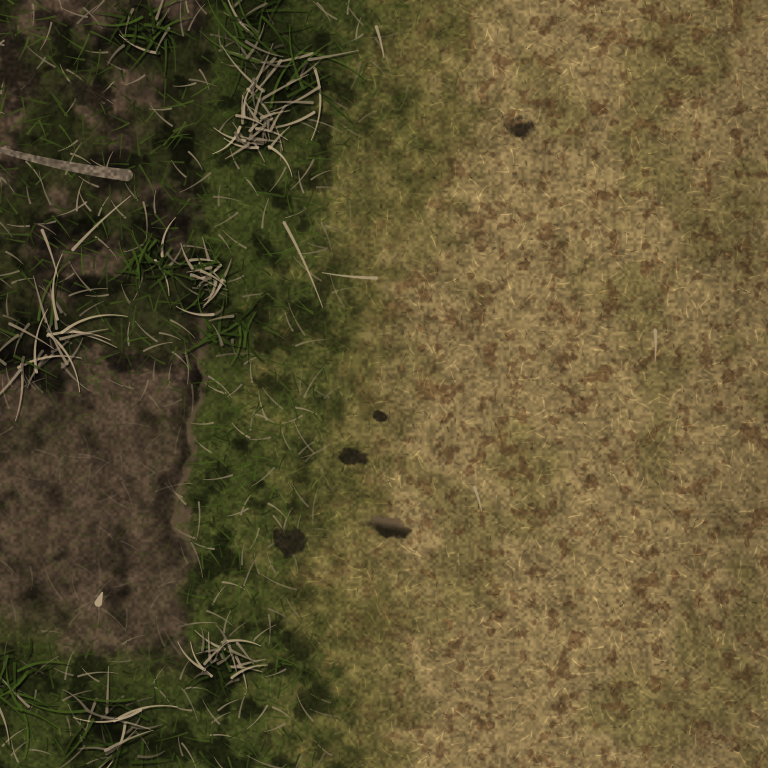
Reproduce this texture procedurally as a WebGL 2 fragment shader.

```glsl
#version 300 es
precision highp float;
// Overhead view of a dry lawn fading through green grass into dark, weedy soil.
#define STRAW vec3(.53, .45, .295)
#define OLIVE vec3(.385, .35, .19)
#define GREEN vec3(.235, .255, .115)
#define SOIL vec3(.32, .26, .2)
#define SHADE vec3(.1, .085, .06)
#define PALE vec3(.68, .6, .48)
#define LEAF vec3(.25, .32, .11)
#define TUFT_BLADES 30
uniform vec2 u_resolution;
out vec4 fragColor;

// Tufts: centre, radius, dryness
const vec4 tufts[11] = vec4[](
  vec4(.33, .97, .09, .2), vec4(.37, .9, .11, .6), vec4(.33, .83, .055, .95),
  vec4(.05, .56, .1, .75), vec4(.2, .66, .06, .15), vec4(.27, .64, .05, .7),
  vec4(.3, .57, .06, .25), vec4(.19, .96, .07, .15), vec4(.01, .11, .08, .1),
  vec4(.15, .05, .1, .45), vec4(.285, .14, .06, .8));
// Single straws: root and tip
const vec4 straws[7] = vec4[](
  vec4(.37, .71, .42, .6), vec4(.49, .638, .42, .645), vec4(.49, .965, .5, .925),
  vec4(.095, .675, .17, .745), vec4(.853, .57, .853, .53),
  vec4(.618, .365, .627, .335), vec4(.055, .7, .075, .64));
// Clods: centre and half sizes
const vec4 clods[7] = vec4[](
  vec4(.505, .313, .027, .013), vec4(.38, .294, .023, .018), vec4(.675, .834, .02, .015),
  vec4(.495, .459, .013, .007), vec4(.455, .404, .022, .01),
  vec4(.025, .905, .032, .022), vec4(.115, .877, .03, .015));

float hash(vec2 p) { return fract(sin(dot(p, vec2(127.1, 311.7))) * 43758.5); }

float noise(vec2 p) {
  vec2 i = floor(p), f = fract(p);
  f *= f * (3. - 2. * f);
  return mix(mix(hash(i), hash(i + vec2(1, 0)), f.x),
             mix(hash(i + vec2(0, 1)), hash(i + 1.), f.x), f.y);
}

float fbm(vec2 p) {
  float sum = 0., amp = .533;
  for (int i = 0; i < 4; i++, amp *= .5) {
    sum += amp * noise(p);
    p = mat2(1.6, 1.2, -1.2, 1.6) * p + 7.3;
  }
  return sum;
}

// Coverage of a tapered, bowed blade
float blade(vec2 p, vec2 root, vec2 tip, float width, float bow) {
  vec2 d = tip - root, q = p - root;
  float t = clamp(dot(q, d) / dot(d, d), 0., 1.);
  q -= d * t + vec2(-d.y, d.x) * bow * t * (1. - t);
  float r = width * (1. - .75 * t), aa = .75 / u_resolution.y;
  return 1. - smoothstep(r - aa, r + aa, length(q));
}

// One random blade per cell: coverage and tone
vec2 scatterBlades(vec2 p, float cells, float size, float width, float seed) {
  vec2 result = vec2(0);
  for (int k = 0; k < 9; k++) {
    vec2 id = floor(p * cells) + vec2(k % 3 - 1, k / 3 - 1), key = id + seed;
    vec2 mid = (id + vec2(hash(key), hash(key + 31.7))) / cells;
    float a = 6.283 * hash(key + 57.1), tone = hash(key + 83.9);
    vec2 arm = size * (.18 + .32 * tone) * vec2(cos(a), sin(a));
    float c = blade(p, mid - arm, mid + arm, width, .5 * tone - .25);
    if (c > result.x) result = vec2(c, tone);
  }
  return result;
}

vec3 drawTufts(vec3 col, vec2 p) {
  for (int i = 0; i < tufts.length(); i++) {
    vec4 t = tufts[i];
    float dist = length(p - t.xy) / t.z;
    if (dist > 1.6) continue;
    col *= 1. - .5 * exp(-3. * dist * dist);
    for (int j = 0; j < TUFT_BLADES; j++) {
      vec2 key = vec2(j, i) * vec2(1.7, 9.3);
      float a = 6.283 * hash(key), h = hash(key + 4.1);
      vec2 root = t.xy + t.z * .9 * (vec2(hash(key + 2.2), hash(key + 6.6)) - .5);
      vec2 tip = root + t.z * (.3 + .6 * h) * vec2(cos(a), sin(a));
      vec3 tint = (hash(key + 8.3) < t.w ? PALE : LEAF) * (.5 + .6 * h);
      col *= 1. - .4 * blade(p + vec2(-.002, .003), root, tip, .002, h - .5);
      col = mix(col, tint, .85 * blade(p, root, tip, .0021, h - .5));
    }
  }
  return col;
}

void main() {
  vec2 p = gl_FragCoord.xy / u_resolution;
  float broad = fbm(p * 7.) - .5, mottle = fbm(p * 48.), fleck = fbm(p * 75. + 19.);
  float grain = noise(p * 260.), rise = smoothstep(.5, 1., p.y);
  // Lawn: green to straw
  float dry = smoothstep(.27, .65, p.x - .07 * rise + .2 * broad + .14 * (mottle - .5));
  vec3 col = mix(mix(GREEN, OLIVE, smoothstep(0., .5, dry)), STRAW, smoothstep(.4, 1., dry));
  col = mix(col, OLIVE, .5 * dry * smoothstep(.48, .68, fbm(p * 13. + 4.)));
  col = mix(col, vec3(.34, .24, .15), .6 * dry * smoothstep(.56, .72, fleck));
  col *= (.6 + .4 * mottle + .4 * grain) * (1. - .1 * smoothstep(.8, 1., p.x));
  vec2 fine = scatterBlades(p, 85., .016, .0012, 3.);
  col *= 1. + fine.x * mix(-.28, .3, fine.y);
  // Soil with weeds in its upper half
  float side = p.x - .232 - .04 * smoothstep(.35, .8, p.y) - .09 * broad + .03 * (mottle - .5);
  float soilMask = smoothstep(-.018, .012, -side) * smoothstep(.13, .21, p.y + .15 * broad);
  float bare = 1. - smoothstep(.42, .56, p.y);
  vec3 soil = mix(SHADE, SOIL, smoothstep(.25, .65, fbm(p * 26.) + .2 * bare - .04));
  float weeds = smoothstep(.45, .62, fbm(p * 14. + 2.)) * (1. - .8 * bare);
  soil = mix(soil, GREEN * .65, .75 * weeds) * (.6 + .4 * grain + .4 * fleck);
  col = mix(col, soil, soilMask);
  // Sandy lip and pale patch
  float lip = smoothstep(.24, .32, p.y) * (1. - smoothstep(.58, .68, p.y));
  col *= 1. - .4 * lip * (1. - smoothstep(0., .02, abs(side + .014)));
  col = mix(col, SOIL * 1.25, .6 * lip * (1. - smoothstep(.002, .008, abs(side))));
  float sand = length((p - vec2(.135, .165)) / vec2(.055, .025)) + 1.5 * (mottle - .5);
  col = mix(col, SOIL * (.9 + .5 * grain), .75 - .75 * smoothstep(.6, 1.1, sand));
  // Rough growth: gaps, leaves, straws
  float rough = 1. - smoothstep(.33, .47, p.x - .09 * rise + .15 * broad);
  rough *= 1. - .7 * soilMask * bare;
  col *= 1. - .5 * rough * smoothstep(.48, .68, fbm(p * 38. + 11.));
  for (float n = 0.; n < 3.; n++) {
    vec2 b = scatterBlades(p, 44. - 10. * n, .03 + .011 * n, .0014, 17. * n + 5.);
    col = mix(col, b.y > .78 ? PALE * (b.y - .1) : LEAF * (.45 + .8 * b.y), b.x * rough * .8);
  }
  // Clods, the first with a lit rim
  for (int i = 0; i < clods.length(); i++) {
    vec2 q = (p - clods[i].xy) / clods[i].zw;
    q.y += .35 * q.x;
    float body = 1. - smoothstep(.65, 1.15, length(q) + 1.6 * (fleck - .5));
    float lit = i == 0 ? smoothstep(-.3, .7, q.y) : .25 * grain;
    col = mix(col, mix(SHADE, SOIL * 1.2, lit), .85 * body);
  }
  // Branch, tufts, straws, pebble
  float branch = blade(p, vec2(.165, .772), vec2(-.06, .825), .008, .12);
  col = mix(col, vec3(.46, .4, .33) * (.65 + .6 * grain), branch);
  col = drawTufts(col, p);
  for (int i = 0; i < straws.length(); i++)
    col = mix(col, PALE, .85 * blade(p, straws[i].xy, straws[i].zw, .0022, .08));
  col = mix(col, PALE, blade(p, vec2(.128, .215), vec2(.133, .228), .005, 0.));
  fragColor = vec4(col, 1.);
}
```
